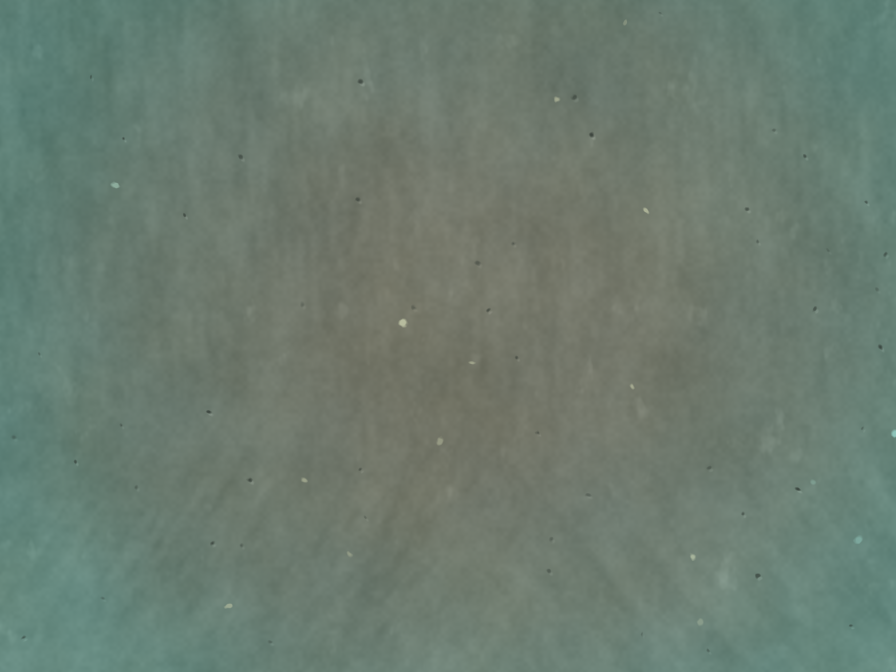
This texture is drawn by a Shadertoy shader. Its source:

```glsl
// Weathered grey-green plaster with soft brushed streaks, dark pits and pale chips.

float hash(vec2 p) {
    vec3 q = fract(vec3(p.xyx) * 0.1031);
    q += dot(q, q.yzx + 33.33);
    return fract((q.x + q.y) * q.z);
}

float noise(vec2 p) {
    vec2 cell = floor(p);
    vec2 f = fract(p);
    f = f * f * (3.0 - 2.0 * f);
    float low = mix(hash(cell), hash(cell + vec2(1, 0)), f.x);
    float high = mix(hash(cell + vec2(0, 1)), hash(cell + vec2(1, 1)), f.x);
    return mix(low, high, f.y);
}

// Layered noise centred on zero
float fbm(vec2 p) {
    float sum = 0.0;
    float weight = 0.5;
    for (int i = 0; i < 4; i++) {
        sum += weight * (noise(p) - 0.5);
        p = mat2(1.6, 1.2, -1.2, 1.6) * p + 17.3;
        weight *= 0.58;
    }
    return sum;
}

// Brush marks that run along a tilted vertical axis
float streaks(vec2 p, float tilt, float density, float stretch) {
    float c = cos(tilt);
    float s = sin(tilt);
    vec2 q = vec2(c * p.x + s * p.y, (c * p.y - s * p.x) / stretch) * density + 40.0;
    float broad = noise(q) - 0.5;
    float fine = noise(q * 2.1 + 9.1) - 0.5;
    return 0.55 * broad + 0.45 * fine;
}

// Coverage of sparse irregular spots, one candidate per grid cell
float specks(vec2 p, float grid, float chance, float radius, float seed) {
    vec2 cell = floor(p * grid);
    vec2 key = cell + seed;
    vec2 centre = 0.15 + 0.7 * vec2(hash(key + 3.7), hash(key + 8.9));
    vec2 d = (fract(p * grid) - centre) / grid;
    float angle = 6.283 * hash(key + 21.4);
    d = mat2(cos(angle), sin(angle), -sin(angle), cos(angle)) * d;
    d.x *= 1.0 + 0.9 * hash(key + 31.6);
    float size = radius * mix(0.45, 1.0, hash(key + 14.2));
    float edge = length(d) + 0.003 * (noise(p * 230.0 + seed) - 0.5);
    float spot = 1.0 - smoothstep(size - 0.0025, size + 0.0025, edge);
    return spot * step(hash(key + 47.1), chance) * mix(0.35, 1.0, hash(key + 55.8));
}

// Warm centre that cools towards the borders
vec3 wallTint(vec2 uv, float wobble) {
    const vec3 warmGrey = vec3(0.452, 0.463, 0.410);
    const vec3 sageGrey = vec3(0.418, 0.480, 0.435);
    const vec3 coolTeal = vec3(0.362, 0.500, 0.462);
    vec2 offset = (uv - vec2(0.53, 0.51)) * vec2(1.0, 0.78);
    float r = length(offset) + wobble;
    vec3 tint = mix(warmGrey, sageGrey, smoothstep(0.12, 0.40, r));
    tint = mix(tint, coolTeal, smoothstep(0.34, 0.58, r));
    float lowerGlow = smoothstep(0.45, 0.0, uv.y) * smoothstep(0.2, 0.6, r);
    return tint + lowerGlow * vec3(0.032, 0.036, 0.034);
}

void mainImage(out vec4 fragColor, in vec2 fragCoord) {
    vec2 uv = fragCoord / iResolution.xy;
    vec2 p = fragCoord / iResolution.y;

    // Cloudy stains
    float clouds = fbm(p * 4.0 + 5.0);
    float patches = fbm(p * vec2(14.0, 9.0) + 60.0);
    vec3 color = wallTint(uv, 0.07 * clouds);
    color += 0.055 * clouds + 0.058 * patches;
    color += vec3(0.022, 0.004, -0.014) * fbm(p * 8.0 + 90.0);

    // Upright strokes above, fanning diagonals below
    float lower = smoothstep(0.46, 0.22, uv.y + 0.15 * clouds);
    float upright = streaks(p, 0.03, 48.0, 4.0);
    float leaning = streaks(p, -0.55, 42.0, 3.5);
    float falling = streaks(p, 0.68, 42.0, 4.0);
    float fan = mix(leaning, falling, smoothstep(0.42, 0.72, uv.x));
    float strokeDepth = mix(0.75, 1.25, noise(p * 5.0 + 33.0));
    color += mix(0.046, 0.056, lower) * strokeDepth * mix(upright, fan, lower);

    // Fine surface mottling
    color += 0.022 * (noise(p * 85.0) - 0.5) + 0.018 * (noise(p * 170.0 + 7.0) - 0.5);

    // Pale scuffs, pits and chipped paint
    float scuffs = smoothstep(0.20, 0.42, fbm(p * vec2(24.0, 15.0) + 130.0));
    color += 0.050 * scuffs;
    float pits = specks(p, 12.0, 0.22, 0.0034, 11.0);
    float pitRims = specks(p + vec2(-0.003, 0.004), 12.0, 0.22, 0.0030, 11.0);
    color += 0.08 * pitRims;
    color = mix(color, vec3(0.17, 0.20, 0.18), 0.75 * pits);
    float chips = specks(p, 8.0, 0.16, 0.0065, 73.0);
    vec3 chipColor = mix(vec3(0.72, 0.74, 0.62), vec3(0.56, 0.78, 0.74),
                         smoothstep(0.2, 0.5, abs(uv.x - 0.5)));
    color = mix(color, chipColor, chips);

    fragColor = vec4(clamp(color, 0.0, 1.0), 1.0);
}
```
